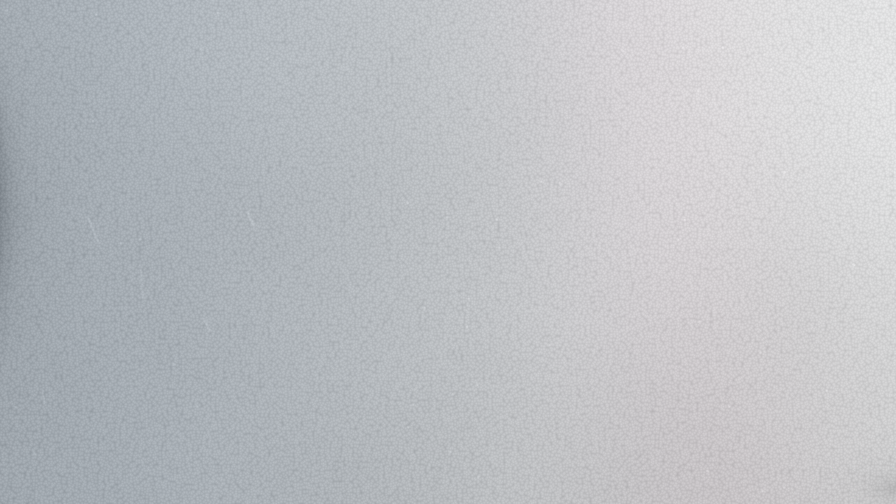
This texture is drawn by a Shadertoy shader. Its source:

```glsl
vec2 hash2(vec2 p) {
    vec3 q = fract(p.xyx * vec3(0.1031, 0.1030, 0.0973));
    q += dot(q, q.yzx + 33.33);
    return fract((q.xx + q.yz) * q.zy);
}

// Cellular noise: distance to the nearest scattered point
float cellular(vec2 p) {
    vec2 cell = floor(p), local = fract(p);
    float nearest = 2.0;
    for (int y = -1; y <= 1; y++)
        for (int x = -1; x <= 1; x++) {
            vec2 offset = vec2(x, y);
            vec2 d = offset + hash2(cell + offset) - local;
            nearest = min(nearest, dot(d, d));
        }
    return sqrt(nearest);
}

// Soft, uneven lighting from layered sines
float softWaves(vec2 p) {
    float sum = 0.0, amplitude = 0.5;
    for (int i = 0; i < 4; i++) {
        sum += amplitude * sin(p.x + 1.3 * sin(p.y)) * cos(p.y + 0.7 * sin(p.x));
        p = mat2(0.8, 0.6, -0.6, 0.8) * p * 1.7 + 2.1;
        amplitude *= 0.55;
    }
    return sum;
}

float segmentDistance(vec2 p, vec2 a, vec2 b) {
    vec2 pa = p - a, ba = b - a;
    return length(pa - ba * clamp(dot(pa, ba) / dot(ba, ba), 0.0, 1.0));
}

// Short, faint, nearly upright scratches on the darker side
float scratches(vec2 p) {
    float sum = 0.0;
    for (int i = 0; i < 5; i++) {
        vec2 h = hash2(vec2(float(i) * 7.3 + 4.0, 19.0));
        vec2 k = hash2(vec2(float(i) * 3.1 + 9.0, 47.0));
        vec2 start = vec2(0.06 + 0.5 * h.x, 0.08 + 0.55 * h.y);
        vec2 end = start + (0.02 + 0.07 * k.x) * vec2(0.5 * k.y, -1.0);
        float d = segmentDistance(p, start, end);
        sum += (0.4 + 0.6 * k.y) * (1.0 - smoothstep(0.0005, 0.004, d));
    }
    return sum;
}

// Sparse pale dust
float dust(vec2 p) {
    vec2 cell = floor(p * 24.0), h = hash2(cell + 71.0);
    float d = length(fract(p * 24.0) - 0.2 - 0.6 * h);
    return step(0.93, hash2(cell + 13.0).x) * (1.0 - smoothstep(0.02, 0.1, d));
}

void mainImage(out vec4 fragColor, in vec2 fragCoord) {
    vec2 uv = fragCoord / iResolution.xy;
    vec2 p = fragCoord / iResolution.y;

    // Broad sheen, brightest at the upper right
    float tone = 0.652 + 0.145 * uv.x + 0.05 * uv.x * uv.y + 0.02 * (uv.y - 0.5);
    tone += 0.025 * exp(-6.0 * dot(uv - vec2(1.0, 0.85), uv - vec2(1.0, 0.85)));
    tone += 0.018 * exp(-pow((uv.x - 0.62 - 0.12 * uv.y) * 7.0, 2.0));
    tone += 0.014 * softWaves(p * vec2(3.2, 3.8) + vec2(0.4, 1.2));

    // Shadows at the left edge and lower right corner
    float edgeFade = exp(-pow((uv.y - 0.6) * 5.0, 2.0));
    tone -= edgeFade * (0.11 * exp(-70.0 * uv.x) + 0.025 * exp(-14.0 * uv.x));
    tone -= 0.1 * exp(-45.0 * length(uv - vec2(1.0, 0.03)));

    // Fine grain with weak mottling and upright fibres
    tone += 0.085 * (0.48 - cellular(p * 180.0));
    tone += 0.025 * (0.48 - cellular(p * vec2(95.0, 60.0) + 31.0));
    tone += 0.012 * (0.48 - cellular(p * vec2(110.0, 14.0) + 57.0));
    tone += 0.05 * scratches(p) + 0.045 * dust(p);

    // Cool blue on the left, a blush band, neutral white on the right
    vec3 coolTint = vec3(-0.028, 0.002, 0.029);
    vec3 neutralTint = vec3(-0.001, 0.001, 0.004);
    vec3 tint = mix(coolTint, neutralTint, smoothstep(0.05, 0.85, uv.x));
    float blush = exp(-pow((uv.x - 0.75 + 0.1 * (uv.y - 0.5)) * 7.0, 2.0));
    tint += blush * vec3(0.012, -0.005, 0.001);

    fragColor = vec4(clamp(tone + tint, 0.0, 1.0), 1.0);
}
```
